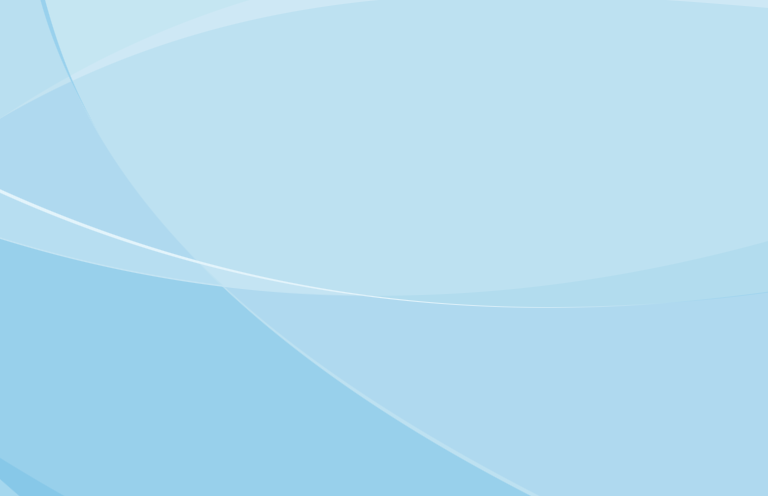
A Shadertoy shader for this background:

```glsl
const vec3 DEEP_BLUE   = vec3(0.596, 0.816, 0.922);
const vec3 CORNER_BLUE = vec3(0.530, 0.784, 0.910);
const vec3 CORNER_PALE = vec3(0.647, 0.843, 0.933);
const vec3 SOFT_BLUE   = vec3(0.686, 0.851, 0.937);
const vec3 POCKET_BLUE = vec3(0.698, 0.863, 0.933);
const vec3 RIBBON_BLUE = vec3(0.718, 0.871, 0.945);
const vec3 RIBBON_PALE = vec3(0.769, 0.894, 0.953);
const vec3 MAIN_PALE   = vec3(0.741, 0.882, 0.945);
const vec3 SKY_LEFT    = vec3(0.725, 0.875, 0.941);
const vec3 SKY_RIGHT   = vec3(0.773, 0.902, 0.949);
const vec3 BAND_LEFT   = vec3(0.765, 0.890, 0.945);
const vec3 BAND_RIGHT  = vec3(0.808, 0.910, 0.961);
const vec3 RIM_DARK    = vec3(0.600, 0.820, 0.930);
const vec3 RIM_LIGHT   = vec3(0.890, 0.955, 0.985);

// Cubic through four values at t = 0, 1/3, 2/3 and 1
float cubicThrough(vec4 knots, float t) {
    float s = 3.0 * t;
    vec3 first = knots.yzw - knots.xyz;
    vec2 second = first.yz - first.xy;
    float third = second.y - second.x;
    return knots.x + s * (first.x + (s - 1.0) / 2.0
         * (second.x + (s - 2.0) / 3.0 * third));
}

// Antialiased coverage of the positive side
float side(float dist, float pixel) {
    return clamp(dist / pixel + 0.5, 0.0, 1.0);
}

// Antialiased coverage of a line around zero
float stroke(float dist, float halfWidth, float pixel) {
    return side(dist + halfWidth, pixel) - side(dist - halfWidth, pixel);
}

void mainImage(out vec4 fragColor, in vec2 fragCoord) {
    vec2 p = fragCoord / iResolution.xy;

    // Signed offsets from the sweeping curves
    float sweepDist  = p.x - cubicThrough(vec4(0.697, 0.357, 0.154, 0.0547), p.y);
    float crestDist  = p.y - cubicThrough(vec4(0.761, 0.9615, 1.012, 0.984), p.x);
    float outerDist  = p.y - cubicThrough(vec4(0.761, 1.004, 1.091, 1.091), p.x);
    float brightDist = p.y - cubicThrough(vec4(0.615, 0.443, 0.381, 0.411), p.x);
    float bowlDist   = p.y - cubicThrough(vec4(0.520, 0.416, 0.417, 0.514), p.x);
    float cornerDist = cubicThrough(vec4(0.077, -0.184, -0.336, -0.397), p.x) - p.y;
    float tipDist    = cubicThrough(vec4(0.034, -0.377, -0.721, -1.024), p.x) - p.y;

    float sweepPixel  = fwidth(sweepDist);
    float brightPixel = fwidth(brightDist);
    float bowlPixel   = fwidth(bowlDist);

    float right       = side(sweepDist, sweepPixel);
    float aboveBright = side(brightDist, brightPixel);
    float aboveBowl   = side(bowlDist, bowlPixel);
    float aboveCrest  = side(crestDist, fwidth(crestDist));
    float aboveOuter  = side(outerDist, fwidth(outerDist));

    // Overlapping areas, from bottom to top
    vec3 floorColor  = mix(DEEP_BLUE, SOFT_BLUE, right);
    vec3 ribbonColor = mix(RIBBON_BLUE, RIBBON_PALE, right);
    vec3 middleColor = mix(SOFT_BLUE, MAIN_PALE, right);
    vec3 lowerColor  = mix(floorColor, ribbonColor, aboveBowl);
    vec3 upperColor  = mix(POCKET_BLUE, middleColor, aboveBowl);
    vec3 color = mix(lowerColor, upperColor, aboveBright);
    color = mix(color, mix(BAND_LEFT, BAND_RIGHT, right), aboveCrest);
    color = mix(color, mix(SKY_LEFT, SKY_RIGHT, right), aboveOuter);

    // Lower left corner
    color = mix(color, CORNER_BLUE, side(cornerDist, fwidth(cornerDist)));
    color = mix(color, CORNER_PALE, side(tipDist, fwidth(tipDist)));

    // Tapered rims along the sweep
    float topTaper = smoothstep(0.72, 1.0, p.y);
    float topRim = stroke(sweepDist - 0.001, 0.003 * topTaper, sweepPixel);
    color = mix(color, RIM_DARK, topRim);
    float lowTaper = 1.0 - smoothstep(0.0, 0.5, p.y);
    float lowRim = stroke(sweepDist, 0.001 + 0.0045 * lowTaper, sweepPixel);
    color = mix(color, MAIN_PALE, lowRim * (1.0 - smoothstep(0.42, 0.5, p.y)));

    // Bright line fading to the right, and the faint bowl rim
    float brightWidth = mix(0.0036, 0.0010, smoothstep(0.0, 0.6, p.x));
    float brightFade = 1.0 - smoothstep(0.5, 0.95, p.x);
    float brightRim = stroke(brightDist, brightWidth, brightPixel);
    color = mix(color, RIM_LIGHT, brightRim * brightFade);
    color = mix(color, RIM_DARK, brightRim * smoothstep(0.8, 1.0, p.x) * 0.6);
    float bowlFade = 1.0 - smoothstep(0.3, 0.55, p.x);
    color = mix(color, RIBBON_PALE, stroke(bowlDist, 0.0015, bowlPixel) * bowlFade);

    fragColor = vec4(color, 1.0);
}
```
